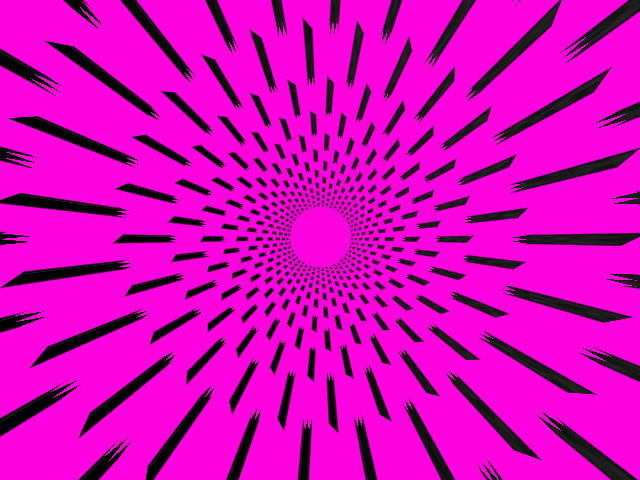
Give the GLSL for this background, as a Shadertoy shader.

```glsl
// A magenta tunnel whose wall carries dark, splintered bars along its length.
// Each pixel is projected onto a slightly off-axis cylinder (angle, depth);
// the bars repeat there, alternating like bricks from one spoke to the next.

const float TAU = 6.2831853;
const vec3 MAGENTA = vec3(0.995, 0.005, 0.875);
const vec2 VANISHING = vec2(0.501, 0.502);
const vec2 AXIS_SHIFT = vec2(0.0, 0.065);  // ring centre drift per unit radius
const float SPOKES = 48.0;
const float SPOKE_TURN = 0.067;            // rotation of the first spoke
const float PERIOD = 1.676;                // depth between bars of one spoke
const float FIRST_BAR = 1.463;             // depth where the nearest bar starts
const float BAR_LENGTH = 1.03;
const float HOLE_RADIUS = 0.064;

float hash(vec2 p) {
    return fract(sin(dot(p, vec2(127.1, 311.7))) * 43758.5453);
}

float noise(vec2 p) {
    vec2 i = floor(p), f = fract(p);
    f = f * f * (3.0 - 2.0 * f);
    float low = mix(hash(i), hash(i + vec2(1, 0)), f.x);
    float high = mix(hash(i + vec2(0, 1)), hash(i + vec2(1, 1)), f.x);
    return mix(low, high, f.y);
}

// Radius of the shifted ring that passes through p
float ringRadius(vec2 p, vec2 shift) {
    float along = dot(p, shift);
    float k = 1.0 - dot(shift, shift);
    return (sqrt(along * along + k * dot(p, p)) - along) / k;
}

// Depth range of a bar: slanted near end (x), splintered far end (y)
vec2 barEnds(float across, float seed) {
    float slant = 0.065 * (1.0 - across);
    float splinter = abs(2.0 * fract(across * 1.1 + seed) - 1.0);
    return vec2(slant, BAR_LENGTH - 0.17 * splinter);
}

// Grey of a bar: lit towards the upper right, with streaks and a dark rim
float barShade(vec2 dir, float across, float depth, float seed) {
    float light = smoothstep(-0.75, 0.65, dot(dir, vec2(0.9, 0.4)));
    float streak = noise(vec2(across * 3.0 + seed * 50.0, depth * 9.0));
    float rim = 1.0 - smoothstep(0.55, 1.0, abs(across));
    float glint = 0.12 * (1.0 - light) * smoothstep(0.16, 0.0, abs(across + 0.65));
    return light * (0.06 + 0.09 * streak) * mix(0.45, 1.0, rim) + glint;
}

void mainImage(out vec4 fragColor, in vec2 fragCoord) {
    float pixel = 1.0 / iResolution.y;
    vec2 p = (fragCoord - VANISHING * iResolution.xy) * pixel;

    // Cylinder coordinates
    float radius = max(ringRadius(p, AXIS_SHIFT), 0.001);
    vec2 dir = p / radius - AXIS_SHIFT;
    float depth = 1.0 / radius;

    // Spoke and bar cells
    float turn = (atan(dir.y, dir.x) + SPOKE_TURN) * SPOKES / TAU;
    float spoke = floor(turn + 0.5);
    float angle = (turn - spoke) * TAU / SPOKES;
    spoke = mod(spoke, SPOKES);
    float start = FIRST_BAR + mod(spoke, 2.0) * 0.5 * PERIOD;
    float cell = (depth - start + 0.3) / PERIOD;
    float local = fract(cell) * PERIOD - 0.3;
    float seed = hash(vec2(spoke, floor(cell)));

    // Distance to the bar, in canvas heights
    float halfWidth = min(0.019 + 0.0012 * depth, 0.029);
    float across = clamp(angle / halfWidth, -1.0, 1.0);
    vec2 ends = barEnds(across, seed);
    float side = (abs(angle) - halfWidth) * radius;
    float cap = max(ends.x - local, local - ends.y) * radius * radius;
    float dist = max(max(side, cap), HOLE_RADIUS - radius);

    float cover = smoothstep(pixel, -pixel, dist);
    vec3 bar = vec3(barShade(dir, across, depth, seed));
    fragColor = vec4(mix(MAGENTA, bar, cover), 1.0);
}
```
